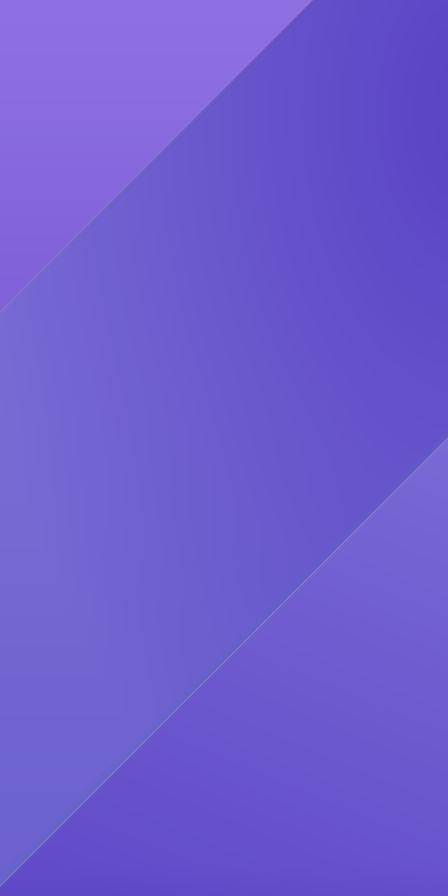
A Shadertoy shader for this background:

```glsl
// Violet background: two parallel diagonals cut the canvas into three panels.
// Each panel has its own soft gradient; thin pale hairlines trace the cuts and
// a faint blue shade lies along the upper side of the lower cut.

#define UPPER_CUT 1.303      // height of each diagonal at the left side
#define LOWER_CUT 0.022
#define HAIRLINE 0.0018      // half width of the pale lines
#define HAIRLINE_ALPHA 0.5
#define SHADE_WIDTH 0.022    // reach of the blue shade
#define SHADE_ALPHA 0.45
#define DARK_CENTER vec2(1.05, 1.75)
#define DARK_STRETCH vec2(1.0, 0.6)

// Signed distance to a 45 degree line, positive above it
float diagonal(vec2 p, float height) {
    return (p.y - p.x - height) * 0.70711;
}

// Smooth coverage of the positive side of an edge
float cover(float dist, float pixel) {
    return smoothstep(-0.6 * pixel, 0.6 * pixel, dist);
}

// Thin line whose strength keeps its width at any resolution
float hairline(float dist, float pixel) {
    float halfWidth = max(HAIRLINE, 0.5 * pixel);
    float line = 1.0 - smoothstep(halfWidth - 0.5 * pixel, halfWidth + 0.5 * pixel, abs(dist));
    return line * HAIRLINE_ALPHA * HAIRLINE / halfWidth * 1.1;
}

vec3 topPanel(vec2 p) {
    return mix(vec3(0.500, 0.378, 0.848), vec3(0.560, 0.440, 0.892),
               smoothstep(1.25, 2.05, p.y));
}

vec3 middlePanel(vec2 p) {
    float spread = length((p - DARK_CENTER) * DARK_STRETCH) / 1.12;
    vec3 color = mix(vec3(0.350, 0.258, 0.770), vec3(0.470, 0.420, 0.830),
                     clamp(spread, 0.0, 1.0));
    // Slightly deeper towards the foot of the band
    return color - vec3(0.045, 0.035, 0.022) * smoothstep(1.2, 0.0, p.y);
}

vec3 bottomPanel(vec2 p) {
    float rise = dot(p - vec2(0.15, 0.05), vec2(0.30, 0.72));
    vec3 color = mix(vec3(0.385, 0.295, 0.788), vec3(0.475, 0.420, 0.838),
                     clamp(rise, 0.0, 1.0));
    return color - 0.012 * smoothstep(0.08, 0.0, p.y);
}

void mainImage(out vec4 fragColor, in vec2 fragCoord) {
    // Canvas space: 1 wide, 2 high
    vec2 p = fragCoord / iResolution.xy * vec2(1.0, 2.0);
    float pixel = max(1.0 / iResolution.x, 2.0 / iResolution.y);

    float upper = diagonal(p, UPPER_CUT);
    float lower = diagonal(p, LOWER_CUT);

    // Middle band with the blue shade at its lower side
    vec3 band = middlePanel(p);
    float shade = 1.0 - smoothstep(0.0, SHADE_WIDTH, lower);
    band = mix(band, vec3(0.350, 0.390, 0.755), shade * SHADE_ALPHA);

    // Panels
    vec3 color = mix(bottomPanel(p), band, cover(lower, pixel));
    color = mix(color, topPanel(p), cover(upper, pixel));

    // Hairlines
    color = mix(color, vec3(0.570, 0.500, 0.720), hairline(upper, pixel));
    color = mix(color, vec3(0.560, 0.540, 0.780), hairline(lower, pixel));

    fragColor = vec4(color, 1.0);
}
```
